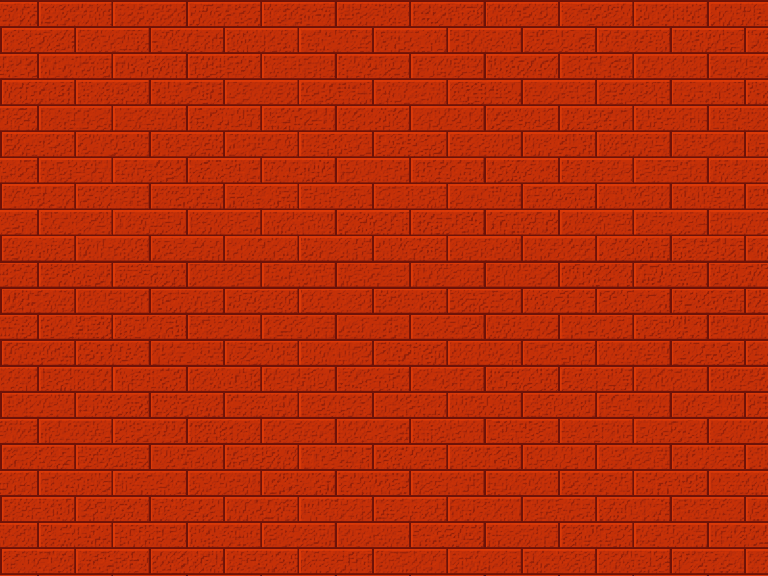
Reproduce this texture procedurally as a Shadertoy shader.

```glsl
#define COLUMNS 10.32
#define ROWS 22.11
#define ORIGIN vec2(0.0677, 0.0035)
#define HIGHLIGHT_WIDTH 0.0030
#define SHADOW_WIDTH 0.0034
#define GRAIN_SCALE 300.0
#define GRAIN_DEPTH 0.55
#define FACE_COLOR vec3(0.77, 0.19, 0.03)
#define DULL_COLOR vec3(0.73, 0.18, 0.04)
#define LIT_COLOR vec3(0.87, 0.23, 0.03)
#define SPECK_COLOR vec3(0.50, 0.10, 0.03)
#define SHADOW_COLOR vec3(0.43, 0.075, 0.03)

// Integer hash of a lattice point, 0 to 1
float hash(vec2 cell) {
    uvec2 k = uvec2(ivec2(cell)) * uvec2(73856093u, 19349663u);
    uint h = k.x ^ k.y;
    h = (h ^ (h >> 16)) * 73244475u;
    h = (h ^ (h >> 15)) * 73244475u;
    return float((h ^ (h >> 16)) & 65535u) / 65535.0;
}

float valueNoise(vec2 p) {
    vec2 cell = floor(p);
    vec2 f = fract(p);
    f = f * f * (3.0 - 2.0 * f);
    float near = mix(hash(cell), hash(cell + vec2(1, 0)), f.x);
    float far = mix(hash(cell + vec2(0, 1)), hash(cell + vec2(1, 1)), f.x);
    return mix(near, far, f.y);
}

// Coverage of a strip of given width along an edge
float edgeStrip(float distanceToEdge, float width, float pixel) {
    return 1.0 - smoothstep(width - 0.6 * pixel, width + 0.6 * pixel, distanceToEdge);
}

// Relief of the rough face, lit from the upper left
float emboss(vec2 p) {
    return valueNoise(p) - valueNoise(p + vec2(-0.7, -0.7));
}

void mainImage(out vec4 fragColor, in vec2 fragCoord) {
    float pixel = 1.0 / iResolution.y;
    float aspect = iResolution.x / iResolution.y;

    // Position measured from the top left, in canvas heights
    vec2 point = vec2(fragCoord.x, iResolution.y - fragCoord.y) * pixel;
    vec2 brickSize = vec2(aspect / COLUMNS, 1.0 / ROWS);

    // Running bond: every second course shifts by half a brick
    vec2 grid = (point - ORIGIN) / brickSize;
    float course = floor(grid.y);
    grid.x += 0.5 * mod(course, 2.0);
    vec2 brick = floor(grid);
    vec2 fromTopLeft = fract(grid) * brickSize;
    vec2 fromBottomRight = brickSize - fromTopLeft;

    // Grain, with slightly different roughness per brick
    float relief = emboss(point * GRAIN_SCALE);
    float patches = valueNoise(point * 28.0);
    float roughness = GRAIN_DEPTH * (0.75 + 0.3 * hash(brick + 40.0) + 0.3 * patches);
    vec3 color = mix(FACE_COLOR, DULL_COLOR, smoothstep(0.0, 0.15, -relief));
    color = mix(color, SPECK_COLOR, roughness * smoothstep(0.15, 0.55, -relief));
    color = mix(color, LIT_COLOR, 0.5 * roughness * smoothstep(0.2, 0.6, relief));

    // Beveled joints: light on top and left, shade on bottom and right
    float lit = edgeStrip(min(fromTopLeft.x, fromTopLeft.y), HIGHLIGHT_WIDTH, pixel);
    float shade = edgeStrip(min(fromBottomRight.x, fromBottomRight.y), SHADOW_WIDTH, pixel);
    color = mix(color, LIT_COLOR, 0.9 * lit);
    color = mix(color, SHADOW_COLOR, shade);

    fragColor = vec4(color, 1.0);
}
```
